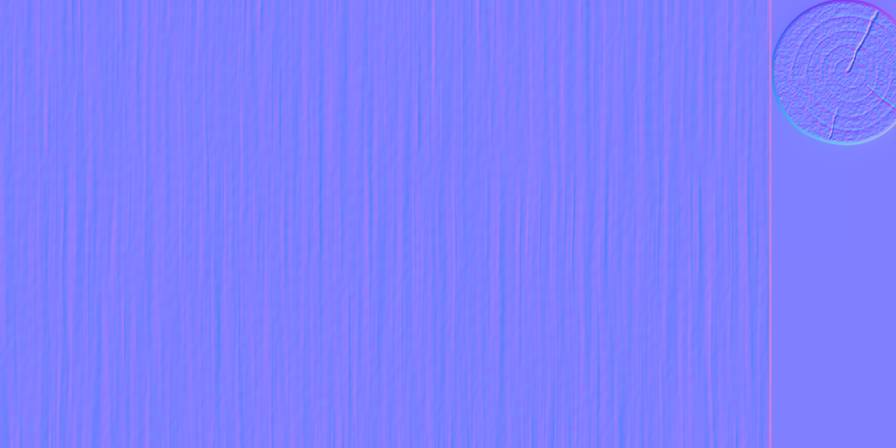
Reproduce this texture map procedurally as a Shadertoy shader.

```glsl
// Tangent-space normal map of a log: streaked bark, a seam, and a ringed cut end.
#define SEAM_X 1.7195
#define SEAM_WIDTH 0.0028
#define DISC_CENTER vec2(1.884, 0.839)
#define RING_CENTER vec2(1.897, 0.838)
#define DISC_RADIUS 0.161
#define BARK_DEPTH 0.0019
#define GRAIN_DEPTH 0.00045
#define RIM_DEPTH 0.0026
#define CRACK_DEPTH 0.0032
#define SLOPE_STEP 0.0015

float hash(vec2 p) {
    vec3 q = fract(vec3(p.xyx) * 0.1031);
    q += dot(q, q.yzx + 33.33);
    return fract((q.x + q.y) * q.z);
}

float noise(vec2 p) {
    vec2 i = floor(p), f = fract(p);
    f = f * f * (3.0 - 2.0 * f);
    return mix(mix(hash(i), hash(i + vec2(1, 0)), f.x),
               mix(hash(i + vec2(0, 1)), hash(i + vec2(1, 1)), f.x), f.y);
}

float segmentDistance(vec2 p, vec2 a, vec2 b) {
    vec2 ab = b - a;
    float t = clamp(dot(p - a, ab) / dot(ab, ab), 0.0, 1.0);
    return length(p - a - ab * t);
}

// Long, dense vertical fibres in several widths, with a fine rough grain
float barkHeight(vec2 p) {
    p.x += 0.005 * noise(p * vec2(7.0, 5.0)) + 0.0015 * noise(p * vec2(30.0, 20.0));
    float h = 0.0;
    float depth = BARK_DEPTH;
    vec2 scale = vec2(52.0, 2.4);
    for (int i = 0; i < 3; i++) {
        h += depth * noise(p * scale + float(i) * 37.0);
        scale *= vec2(1.75, 1.7);
        depth *= 0.56;
    }
    float groove = noise(p * vec2(110.0, 4.0) + 91.0);
    h -= 0.0006 * smoothstep(0.6, 1.0, groove);
    return h + GRAIN_DEPTH * noise(p * vec2(110.0, 55.0) + 11.0);
}

float crack(vec2 p, vec2 a, vec2 b, float width) {
    return 1.0 - smoothstep(0.0, width, segmentDistance(p, a, b));
}

// Raised cut end: rim, soft skirt, growth rings, grain and radial cracks
float discHeight(vec2 p) {
    vec2 q = p - DISC_CENTER;
    float d = length(q) - DISC_RADIUS + 0.003 * (noise(p * 28.0) - 0.5);
    float h = -RIM_DEPTH * smoothstep(-0.0035, 0.003, d);
    h += 0.0014 * exp(-max(d, 0.0) / 0.018);

    float inside = 1.0 - smoothstep(-0.007, -0.002, d);
    float r = length(p - RING_CENTER) + 0.007 * (noise(p * 24.0 + 5.0) - 0.5);
    float face = 0.0002 * sin(r * 420.0) * noise(p * 35.0);
    for (int i = 0; i < 4; i++) {
        float ring = 0.034 + 0.031 * float(i);
        face -= 0.0009 * exp(-pow((r - ring) / 0.0032, 2.0));
    }
    face += 0.0009 * noise(p * 130.0) + 0.0011 * noise(p * 230.0);

    vec2 jag = p + 0.005 * (vec2(noise(p * 70.0), noise(p * 70.0 + 40.0)) - 0.5);
    face -= CRACK_DEPTH * crack(jag, vec2(1.893, 0.842), vec2(1.958, 0.974), 0.005);
    face -= 0.55 * CRACK_DEPTH * crack(jag, vec2(1.852, 0.693), vec2(1.868, 0.755), 0.004);
    face -= 0.55 * CRACK_DEPTH * crack(jag, vec2(1.938, 0.807), vec2(2.010, 0.748), 0.004);
    return h + face * inside;
}

float height(vec2 p) {
    return p.x < SEAM_X ? barkHeight(p) : discHeight(p);
}

void mainImage(out vec4 fragColor, in vec2 fragCoord) {
    vec2 p = fragCoord / iResolution.xy * vec2(2.0, 1.0);

    // Slopes, sampled on one side of the seam only
    vec2 s = p;
    s.x += p.x < SEAM_X ? min(0.0, SEAM_X - SLOPE_STEP * 1.1 - p.x)
                        : max(0.0, SEAM_X + SLOPE_STEP * 1.1 - p.x);
    vec2 e = vec2(SLOPE_STEP, 0.0);
    vec2 slope = vec2(height(s + e.xy) - height(s - e.xy),
                      height(s + e.yx) - height(s - e.yx)) / (2.0 * SLOPE_STEP);

    // Broad lean of the bark surface
    float bark = 1.0 - step(SEAM_X, p.x);
    slope.x += bark * 0.04 * (noise(p * vec2(9.0, 1.5) + 3.0) - 0.4);
    slope.x += bark * 0.05 * smoothstep(0.07, 0.0, SEAM_X - p.x);

    // Rightward slopes tint red, downward slopes tint green
    vec3 normal = normalize(vec3(-slope.x, slope.y, 1.0));
    vec3 color = 0.5 + 0.5 * normal;

    // Pink seam between bark and cut end
    vec3 seamColor = vec3(0.82, 0.50, 0.86);
    float seam = 1.0 - smoothstep(0.3, 1.5, abs(p.x - SEAM_X) / SEAM_WIDTH);
    color = mix(color, seamColor, seam * (0.75 + 0.25 * noise(vec2(3.0, p.y * 40.0))));

    fragColor = vec4(color, 1.0);
}
```
